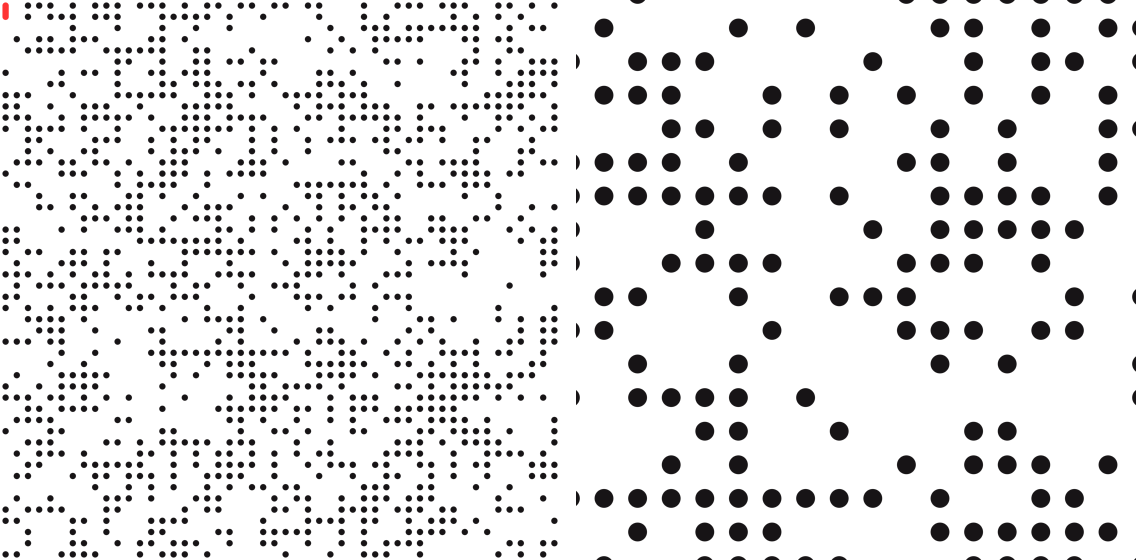
Left, the full canvas; right, a detail of the centre.
This pattern is drawn by a WebGL 2 fragment shader. Its source:

```glsl
#version 300 es
precision highp float;
// Square grid of dark dots on white, randomly left out in loose clumps, with a red bar in the top left corner.

#define GRID 50.0         // cells across and down
#define DOT_RADIUS 0.28   // in cells
#define FILL 0.46         // mean share of cells holding a dot
#define CLUMPING 0.6      // how far the fill varies over the canvas
#define CLUMP_SIZE 3.5    // in cells
#define SEED 17.0
#define PAPER vec3(1.0)
#define INK vec3(0.09, 0.08, 0.085)
#define MARK vec3(1.0, 0.2, 0.2)

uniform vec2 u_resolution;
out vec4 fragColor;

float hash(vec2 p) {
  vec3 q = fract(vec3(p.xyx) * 0.1031);
  q += dot(q, q.yzx + 33.33);
  return fract((q.x + q.y) * q.z);
}

float valueNoise(vec2 p) {
  vec2 i = floor(p), f = fract(p);
  f = f * f * (3.0 - 2.0 * f);
  float low = mix(hash(i), hash(i + vec2(1.0, 0.0)), f.x);
  float high = mix(hash(i + vec2(0.0, 1.0)), hash(i + vec2(1.0)), f.x);
  return mix(low, high, f.y);
}

// Distance to a vertical capsule running from a up by length
float capsule(vec2 p, vec2 a, float length_, float radius) {
  p -= a;
  p.y -= clamp(p.y, 0.0, length_);
  return length(p) - radius;
}

float coverage(float distance_, float pixel) {
  return 1.0 - smoothstep(-0.7 * pixel, 0.7 * pixel, distance_);
}

void main() {
  vec2 p = gl_FragCoord.xy / u_resolution * GRID;
  float pixel = GRID / min(u_resolution.x, u_resolution.y);
  vec2 cell = floor(p);

  // Choose the filled cells
  float clump = valueNoise(cell / CLUMP_SIZE + SEED * 3.0) - 0.5;
  float filled = step(hash(cell + SEED), FILL + CLUMPING * clump);

  // The bar takes the place of the top two dots in the first column
  float underBar = step(cell.x, 0.5) * step(GRID - 2.5, cell.y);
  float dotShape = coverage(length(p - cell - 0.5) - DOT_RADIUS, pixel);
  float barShape = coverage(capsule(p, vec2(0.5, GRID - 1.5), 1.0, DOT_RADIUS), pixel);

  vec3 color = mix(PAPER, INK, dotShape * filled * (1.0 - underBar));
  color = mix(color, MARK, barShape);
  fragColor = vec4(color, 1.0);
}
```
